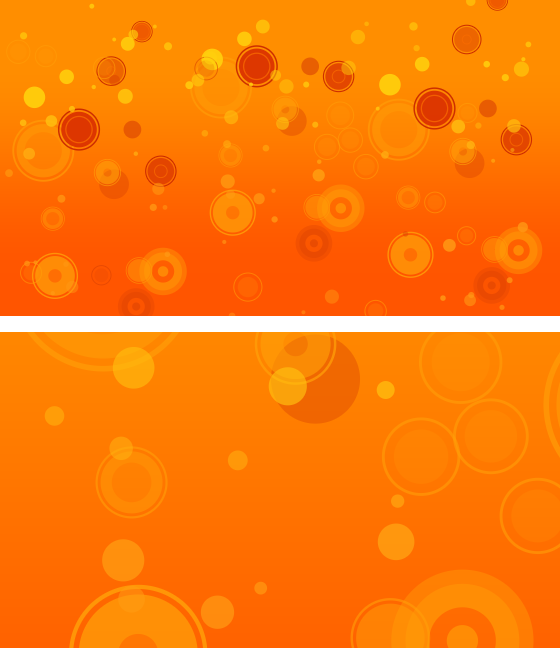
Top, the full canvas; bottom, a detail of the centre.
Write a WebGL 1 fragment shader that draws this background.

```glsl
precision highp float;
// Translucent discs, rings and dots drifting over an orange gradient.
uniform vec2 u_resolution;

vec2 hash2(float n) {
  return fract(sin(n * vec2(12.9898, 78.233) + 1.7) * 43758.5453);
}

// Antialiased coverage of a filled circle
float disc(vec2 d, float r) {
  return clamp(0.5 + (r - length(d)) * u_resolution.y, 0.0, 1.0);
}

// Antialiased coverage of a circular line of width w
float ring(vec2 d, float r, float w) {
  return clamp(0.5 + (0.5 * w - abs(length(d) - r)) * u_resolution.y, 0.0, 1.0);
}

// Rimmed disc whose core lets the backdrop through again
vec3 target(vec3 base, vec2 d, float r, vec3 tint, float fill, float core) {
  vec3 c = mix(base, tint, fill * disc(d, 0.86 * r));
  c = mix(c, base, 0.55 * disc(d, core * r));
  return mix(c, tint, min(1.0, fill + 0.1) * ring(d, 0.97 * r, 0.06 * r));
}

// Red disc with a dark rim and a fine inner ring
vec3 seal(vec3 base, vec2 d, float r, vec3 tint, float inner) {
  vec3 c = mix(base, tint, 0.9 * disc(d, 0.84 * r));
  c = mix(c, vec3(0.78, 0.14, 0.0), 0.9 * ring(d, 0.96 * r, 0.07 * r));
  return mix(c, vec3(0.98, 0.42, 0.0), 0.75 * ring(d, inner * r, 0.06 * r));
}

// Soft disc with a see-through band around a solid centre
vec3 donut(vec3 base, vec2 d, float r, vec3 tint, float fill) {
  vec3 c = mix(base, tint, 0.65 * fill * disc(d, r));
  c = mix(c, tint, 0.7 * fill * disc(d, 0.8 * r));
  c = mix(c, base, 0.85 * disc(d, 0.47 * r));
  return mix(c, tint, fill * disc(d, 0.22 * r));
}

void main() {
  vec2 p = gl_FragCoord.xy / u_resolution.y;
  vec3 amber = vec3(1.0, 0.62, 0.03);
  vec3 yellow = vec3(1.0, 0.82, 0.05);
  vec3 rust = vec3(0.85, 0.25, 0.01);
  vec3 col = mix(vec3(1.0, 0.335, 0.0), vec3(1.0, 0.555, 0.0),
                 smoothstep(0.12, 0.82, p.y));

  // The same cluster in three columns, each raised differently by depth
  for (int k = 0; k < 3; k++) {
    float column = float(k);
    vec2 lift = vec2(0.0, column * (11.0 - 5.0 * column) / 30.0);
    vec2 q = p - vec2(0.5625 * column, 0.0);
    vec2 mid = q - lift;
    vec2 near = q - 1.5 * lift;
    vec2 far = q - 0.6 * lift;

    // Dark discs
    col = mix(col, rust, 0.4 * disc(mid - vec2(0.361, 0.417), 0.047));
    col = mix(col, rust, 0.6 * disc(mid - vec2(0.419, 0.59), 0.028));
    col = donut(col, mid - vec2(0.431, 0.03), 0.058, rust, 0.5);

    // Pale targets
    col = target(col, mid - vec2(0.137, 0.523), 0.098, amber, 0.55, 0.6);
    col = target(col, mid - vec2(0.174, 0.127), 0.073, amber, 0.75, 0.29);
    col = donut(col, mid - vec2(0.516, 0.141), 0.075, amber, 0.65);
    col = target(col, mid - vec2(0.44, 0.144), 0.042, amber, 0.5, 0.0);
    col = target(col, mid - vec2(0.34, 0.454), 0.043, amber, 0.65, 0.3);
    col = target(col, mid - vec2(0.167, 0.308), 0.038, amber, 0.5, 0.55);

    // Red seals
    col = seal(col, mid - vec2(0.25, 0.59), 0.067, vec3(0.85, 0.18, 0.0), 0.62);
    col = seal(col, near - vec2(0.509, 0.458), 0.05, vec3(0.88, 0.25, 0.0), 0.4);
    col = seal(col, near - vec2(0.352, 0.775), 0.047, vec3(0.92, 0.38, 0.0), 0.3);
    col = seal(col, near - vec2(0.449, 0.9), 0.034, vec3(0.93, 0.33, 0.0), 0.68);

    // Bright yellow discs
    col = mix(col, yellow, 0.9 * disc(far - vec2(0.109, 0.692), 0.034));
    col = mix(col, yellow, 0.85 * disc(far - vec2(0.211, 0.757), 0.023));

    // Scattered thin rings, each with a faint body
    for (int i = 0; i < 5; i++) {
      float id = float(i) + 5.0 * column;
      vec2 size = hash2(id + 150.0);
      vec2 d = q - vec2(0.5625, 1.0) * hash2(id + 90.0);
      float r = mix(0.025, 0.046, size.x);
      vec3 tint = size.y > 0.35 ? amber : rust;
      col = mix(col, tint, 0.2 * disc(d, 0.72 * r));
      col = mix(col, tint, 0.6 * ring(d, r, 0.003));
    }

    // Scattered dots: yellow above, amber below, a few dark
    for (int i = 0; i < 26; i++) {
      float id = float(i) + 26.0 * column;
      vec2 spot = vec2(0.5625, 1.0) * hash2(id + 300.0);
      vec2 look = hash2(id + 500.0);
      float r = mix(0.006, 0.024, look.x * look.x);
      vec3 tint = mix(vec3(1.0, 0.6, 0.08), yellow, smoothstep(0.3, 0.8, spot.y));
      tint = look.y < 0.12 ? rust : tint;
      col = mix(col, tint, mix(0.4, 0.85, look.y) * disc(q - spot, r));
    }
  }
  gl_FragColor = vec4(col, 1.0);
}
```
